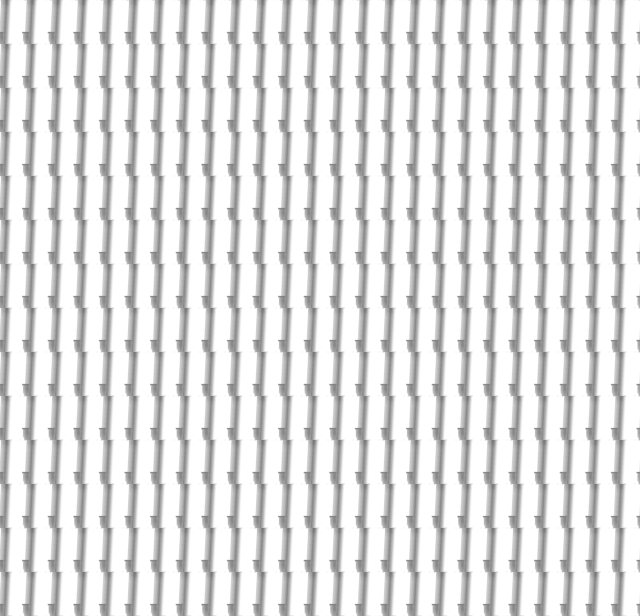
This pattern is drawn by a WebGL 2 fragment shader. Its source:

```glsl
#version 300 es
precision highp float;

uniform vec2 u_resolution;
out vec4 outColor;

const vec2 REPEATS = vec2(25.0, 14.0);   // columns, rows
const float CELL_LEFT = -0.4;            // left limit of a cell, in cell widths
const float LEAN = 0.09;                 // sideways shift of a shaft over its height
const float SHAFT_LEFT = -0.045;
const float CORE_X = 0.17;               // dark line along the shaft
const float CORE_WIDTH = 0.035;
const float FADE_START = 0.20;
const float FADE_END = 0.385;
const float COLLAR_LEFT = -0.10;
const float COLLAR_RIGHT = 0.125;
const float COLLAR_TOP = 0.265;
const float LIP_HEIGHT = 0.022;
const float SEAM_HEIGHT = 0.014;
const float SOFT = 0.018;
const float GRAIN = 0.018;
const int SAMPLES = 3;                   // per axis

const float WHITE = 1.0;
const float PALE = 0.91;
const float LIGHT = 0.80;
const float SILVER = 0.72;
const float GREY = 0.63;
const float DARK = 0.53;

// Soft-edged interval from a to b.
float band(float x, float a, float b, float soft) {
    return smoothstep(a - soft, a + soft, x) * (1.0 - smoothstep(b - soft, b + soft, x));
}

// Streaked wear, whole periods in each cell.
float wear(vec2 p) {
    const float TAU = 6.2831853;
    float streaks = sin(TAU * (9.0 * p.x + p.y) + 1.5 * sin(TAU * 2.0 * p.y));
    float blotches = sin(TAU * (4.0 * p.x + 5.0 * p.y)) * sin(TAU * (3.0 * p.x - 4.0 * p.y));
    return 0.5 * (streaks + blotches);
}

// Leaning shaft: lit left side, dark core, right side fading out.
float shaft(float tone, vec2 p) {
    float x = p.x - LEAN * p.y;
    float shade = mix(LIGHT, SILVER, smoothstep(-0.01, 0.07, x));
    shade = mix(shade, GREY, smoothstep(0.06, 0.13, x));
    float core = (x - CORE_X) / CORE_WIDTH;
    shade = mix(shade, DARK, 0.9 * exp(-core * core));
    shade -= 0.09 * smoothstep(0.78, 1.0, p.y);
    shade += GRAIN * wear(p);
    shade = mix(shade, WHITE, smoothstep(FADE_START, FADE_END, x));
    return mix(tone, shade, smoothstep(SHAFT_LEFT - SOFT, SHAFT_LEFT + SOFT, x));
}

// Collar at the foot, with a rounded lower corner and a thin lip.
float collar(float tone, vec2 p) {
    float left = COLLAR_LEFT + 0.06 * (1.0 - smoothstep(0.0, 0.09, p.y));
    float body = band(p.x, left, COLLAR_RIGHT, SOFT) * (1.0 - step(COLLAR_TOP, p.y));
    float shade = mix(SILVER, DARK, smoothstep(COLLAR_LEFT, 0.07, p.x));
    shade += 0.09 * (1.0 - smoothstep(0.0, 0.16, p.y)) + GRAIN * wear(p);
    tone = mix(tone, shade, body);
    float lip = band(p.x, COLLAR_LEFT - 0.035, COLLAR_RIGHT + 0.02, SOFT)
              * band(p.y, COLLAR_TOP - LIP_HEIGHT, COLLAR_TOP + LIP_HEIGHT * 0.5, 0.005);
    return mix(tone, DARK - 0.03, 0.85 * lip);
}

// Faint joint between rows, with a detached tick at its left.
float seam(float tone, vec2 p) {
    float height = 1.0 - smoothstep(0.0, SEAM_HEIGHT, min(p.y, 1.0 - p.y));
    float joint = band(p.x, -0.07, 0.46, 0.04);
    float tick = band(p.x, -0.25, -0.17, 0.02);
    tone = mix(tone, min(tone, SILVER), height * joint);
    return mix(tone, min(tone, PALE), height * tick);
}

float pattern(vec2 uv) {
    vec2 p = fract(uv * REPEATS - vec2(CELL_LEFT, 0.0)) + vec2(CELL_LEFT, 0.0);
    float tone = shaft(WHITE, p);
    tone = collar(tone, p);
    return seam(tone, p);
}

void main() {
    // Average a grid of samples within the pixel.
    float tone = 0.0;
    for (int j = 0; j < SAMPLES; j++) {
        for (int i = 0; i < SAMPLES; i++) {
            vec2 offset = (vec2(i, j) + 0.5) / float(SAMPLES) - 0.5;
            tone += pattern((gl_FragCoord.xy + offset) / u_resolution);
        }
    }
    outColor = vec4(vec3(tone / float(SAMPLES * SAMPLES)), 1.0);
}
```
